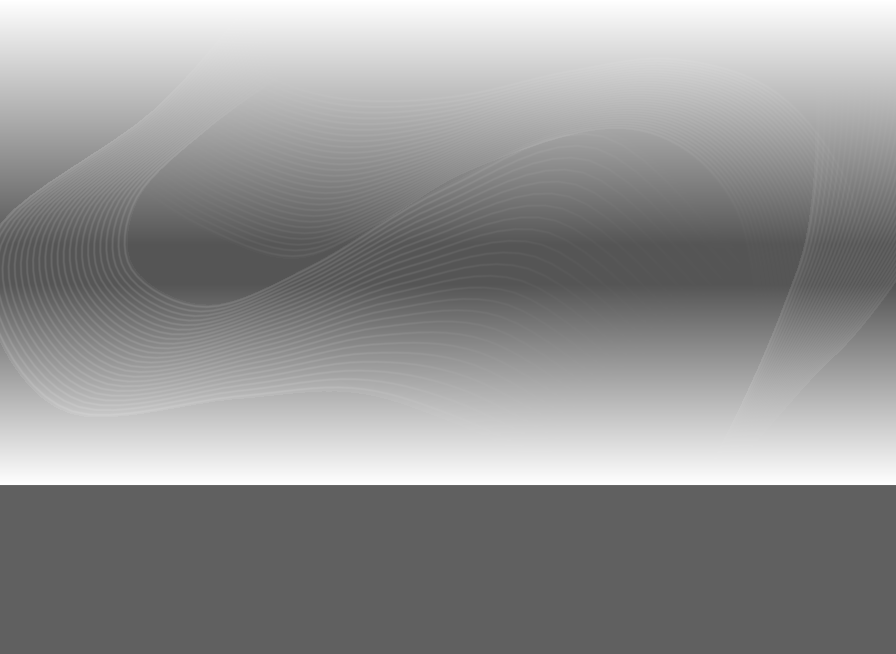
This background is drawn by a WebGL 2 fragment shader. Its source:

```glsl
#version 300 es
precision highp float;
// Grey banded backdrop with fine woven wave lines above a flat dark panel.

#define HORIZON 54.3
#define BAND_TOP 27.3
#define BAND_BOTTOM 31.9
#define DARK 0.335
#define PANEL 0.376
#define LINE_WIDTH 0.10
#define LINE_ALPHA 0.11
#define SHEEN_ALPHA 0.09
#define STEPS_PER_SPAN 8

uniform vec2 u_resolution;
out vec4 fragColor;

const int NODES = 9;

// Guide curves: 100 units span the canvas width, y runs down from the top.
const vec2 HOOK_OUTER[NODES] = vec2[](
  vec2(28, 0), vec2(17, 12.4), vec2(0, 25), vec2(-1, 36), vec2(7.8, 46.3),
  vec2(26, 44.7), vec2(39, 43.9), vec2(49.5, 46.9), vec2(61, 52));
const vec2 HOOK_INNER[NODES] = vec2[](
  vec2(32.5, 7.8), vec2(23.4, 14.3), vec2(15.6, 22), vec2(15, 30), vec2(23.4, 34.1),
  vec2(35, 29.5), vec2(50, 20.6), vec2(67.7, 14.6), vec2(84, 30));
const vec2 CREST_INNER[NODES] = vec2[](
  vec2(13, 19.5), vec2(22, 25.4), vec2(32.5, 29), vec2(41.7, 25.4), vec2(52, 19.3),
  vec2(66.4, 14.6), vec2(75.5, 16.3), vec2(82, 23.4), vec2(84.6, 35));
const vec2 CREST_OUTER[NODES] = vec2[](
  vec2(26, 6.5), vec2(33.9, 9.8), vec2(41.7, 11), vec2(52, 10.4), vec2(63.8, 7.8),
  vec2(75.5, 6.5), vec2(87, 10.4), vec2(95, 21), vec2(97.6, 35));
const vec2 FAN_INNER[NODES] = vec2[](
  vec2(91, 8), vec2(91, 15.6), vec2(90.6, 22), vec2(89.6, 28), vec2(87.5, 34),
  vec2(85.3, 39.5), vec2(83.3, 44), vec2(81.4, 48), vec2(79.2, 52.3));
const vec2 FAN_OUTER[NODES] = vec2[](
  vec2(112, 3), vec2(110, 12), vec2(107, 20), vec2(103, 27), vec2(99, 33),
  vec2(95, 38), vec2(91, 42), vec2(87, 46.5), vec2(82, 52.3));

float cross2(vec2 a, vec2 b) { return a.x * b.y - a.y * b.x; }

// Catmull-Rom curve through the nodes, u from 0 to NODES - 1.
vec2 spline(vec2 c[NODES], float u) {
  int i = clamp(int(u), 0, NODES - 2);
  float f = u - float(i);
  vec2 p0 = c[max(i - 1, 0)], p1 = c[i], p2 = c[i + 1], p3 = c[min(i + 2, NODES - 1)];
  return p1 + 0.5 * f * (p2 - p0 + f * (2.0 * p0 - 5.0 * p1 + 4.0 * p2 - p3
       + f * (3.0 * (p1 - p2) + p3 - p0)));
}

// Opacity of evenly blended lines between two guide curves.
// Each sign change marks a rung, joining both guides, that passes through p.
float ribbon(vec2 p, vec2 from[NODES], vec2 to[NODES], float count,
             float fadeIn, float fadeOut, float sheen, float pixel) {
  float alpha = 0.0;
  int steps = (NODES - 1) * STEPS_PER_SPAN;
  vec2 a0 = from[0], b0 = to[0];
  float side0 = cross2(p - a0, b0 - a0);
  for (int i = 1; i <= steps; i++) {
    float u = float(i) / float(STEPS_PER_SPAN);
    vec2 a1 = spline(from, u), b1 = spline(to, u);
    float side1 = cross2(p - a1, b1 - a1);
    if (side0 * side1 < 0.0) {
      float f = side0 / (side0 - side1);
      vec2 a = mix(a0, a1, f), rung = mix(b0, b1, f) - a;
      float t = dot(p - a, rung) / dot(rung, rung);
      if (t > 0.0 && t < 1.0) {
        vec2 tangent = mix(a1 - a0, b1 - b0, t);
        float spacing = abs(cross2(rung, tangent)) / (length(tangent) * count + 1e-4);
        float d = abs(fract(t * count) - 0.5) * spacing;
        float line = 1.0 - smoothstep(0.0, LINE_WIDTH + pixel, d);
        float s = (float(i) - 1.0 + f) / float(steps);
        float fade = smoothstep(0.0, fadeIn, s) * (1.0 - smoothstep(fadeOut, 1.0, s));
        float edge = exp(-14.0 * t) + 0.4 * exp(-14.0 * (1.0 - t));
        alpha += fade * (LINE_ALPHA * line + sheen * SHEEN_ALPHA * edge);
      }
    }
    a0 = a1;
    b0 = b1;
    side0 = side1;
  }
  return alpha;
}

void main() {
  vec2 uv = gl_FragCoord.xy / u_resolution;
  vec2 p = vec2(uv.x, 1.0 - uv.y) * vec2(100.0, 73.2);
  float pixel = 100.0 / u_resolution.x;

  // Vertical gradient: white, dark band, white.
  float above = 1.0 - p.y / BAND_TOP;
  float below = (p.y - BAND_BOTTOM) / (HORIZON - BAND_BOTTOM);
  float grey = mix(DARK, 1.0, clamp(max(above, below), 0.0, 1.0));

  // Woven lines, lightening the gradient.
  if (p.y < HORIZON + pixel) {
    float veil = ribbon(p, HOOK_OUTER, HOOK_INNER, 24.0, 0.2, 0.65, 1.0, pixel);
    veil += 0.55 * ribbon(p, CREST_INNER, CREST_OUTER, 28.0, 0.3, 0.7, 0.3, pixel);
    veil += 0.6 * ribbon(p, FAN_INNER, FAN_OUTER, 30.0, 0.35, 0.7, 1.4, pixel);
    grey = mix(grey, 1.0, min(veil, 0.3));
  }

  // Flat panel under the horizon.
  grey = mix(grey, PANEL, smoothstep(-0.5, 0.5, (p.y - HORIZON) / pixel));
  fragColor = vec4(vec3(grey), 1.0);
}
```
